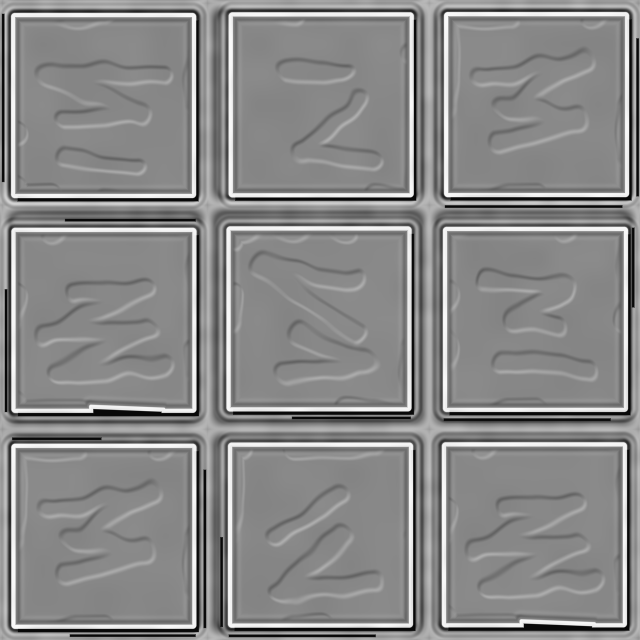
Write a Shadertoy shader that draws this texture map.

```glsl
// Three by three embossed grey tiles with bright rims, black shadows, ridged grout and worn scribbles.

const float TILES = 3.0;
const float HALF_TILE = 0.424;            // in cells, as are all lengths below
const float SPREAD = 0.011;               // outer tiles sit slightly outwards
const float JITTER = 0.012;
const float RIM = 0.010;
const vec2 SHADOW_OFFSET = vec2(0.021, -0.025);
const vec4 COLUMN_LINES = vec4(0.012, 0.973, 2.012, 2.992);
const vec4 ROW_LINES = vec4(0.010, 0.988, 2.039, 2.985);
const float FACE_SHADE = 0.53;
const float GROUT_SHADE = 0.50;
const float BLACK = 0.03;
const float WHITE = 0.98;
const float RING_STEP = 0.018;            // half period of the ripples around a tile
const int STROKES = 5;
const float STROKE_RADIUS = 0.042;
const float EMBOSS = 0.15;
const vec2 EMBOSS_STEP = vec2(-0.008, 0.014);
const float SCRATCH_CHANCE = 0.45;
const float PI = 3.14159;

vec3 hash3(vec3 p) {
    p = fract(p * vec3(0.1031, 0.1030, 0.0973));
    p += dot(p, p.yxz + 33.33);
    return fract((p.xxy + p.yxx) * p.zyx);
}

float noise(vec2 p, float seed) {
    vec2 i = floor(p), f = fract(p);
    f = f * f * (3.0 - 2.0 * f);
    vec2 e = vec2(0.0, 1.0);
    float low = mix(hash3(vec3(i, seed)).x, hash3(vec3(i + e.yx, seed)).x, f.x);
    float high = mix(hash3(vec3(i + e, seed)).x, hash3(vec3(i + e.yy, seed)).x, f.x);
    return mix(low, high, f.y);
}

float boxDistance(vec2 p, vec2 halfSize) {
    vec2 d = abs(p) - halfSize;
    return length(max(d, 0.0)) + min(max(d.x, d.y), 0.0);
}

float segmentDistance(vec2 p, vec2 a, vec2 b) {
    vec2 ab = b - a;
    return length(p - a - ab * clamp(dot(p - a, ab) / dot(ab, ab), 0.0, 1.0));
}

float smoothMin(float a, float b, float k) {
    float h = max(k - abs(a - b), 0.0) / k;
    return min(a, b) - h * h * k * 0.25;
}

float fill(float d) {
    float aa = 0.75 * TILES / iResolution.y;
    return 1.0 - smoothstep(-aa, aa, d);
}

float bump(float x, float width) {
    return exp(-x * x / (width * width));
}

// Corners of a slanted zigzag running down the tile.
vec2 zigzagPoint(int i, float seed) {
    vec3 h = hash3(vec3(float(i) + 3.0, seed * 7.0 + 11.0, 5.0));
    float side = (i & 1) == 0 ? -1.0 : 1.0;
    float y = mix(0.24, -0.27, float(i) / float(STROKES));
    return vec2(side * (0.09 + 0.2 * h.x), y + 0.06 * side + 0.12 * (h.y - 0.5));
}

// Raised scribble and flaked borders.
float reliefHeight(vec2 q, float seed) {
    vec2 p = q + 0.04 * (vec2(noise(q * 9.0, seed), noise(q * 9.0, seed + 20.0)) - 0.5);
    p.x *= hash3(vec3(seed, 8.0, 2.0)).y > 0.6 ? -1.0 : 1.0;
    float d = 1.0;
    for (int i = 0; i < STROKES; i++) {
        if (hash3(vec3(float(i), seed, 31.0)).z < 0.22) continue;
        float stroke = segmentDistance(p, zigzagPoint(i, seed), zigzagPoint(i + 1, seed));
        d = smoothMin(d, stroke - STROKE_RADIUS, 0.025);
    }
    float border = smoothstep(0.28, 0.42, max(abs(q.x), abs(q.y)));
    float flakes = smoothstep(0.52, 0.68, border * noise(q * 8.0, seed + 40.0));
    return max(1.0 - smoothstep(-0.012, 0.012, d), 0.7 * flakes);
}

// Thin black lines of random length beside the four edges.
float scratches(vec2 q, vec2 cell) {
    float mask = 0.0;
    for (int side = 0; side < 4; side++) {
        vec3 h = hash3(vec3(cell + 2.0, float(side) + 9.0));
        float halfLength = mix(0.18, 0.43, h.y);
        float slide = (h.z < 0.5 ? -1.0 : 1.0) * (0.43 - halfLength);
        vec2 center = vec2(slide, HALF_TILE + mix(0.030, 0.055, h.z));
        float line = fill(boxDistance(q - center, vec2(halfLength, 0.006)));
        mask = max(mask, line * step(h.x, SCRATCH_CHANCE));
        q = vec2(q.y, -q.x);
    }
    return mask;
}

void mainImage(out vec4 fragColor, in vec2 fragCoord) {
    vec2 p = fragCoord / iResolution.xy * TILES;
    vec2 cell = floor(p);
    vec2 q = p - cell - 0.5 - SPREAD * (cell - 1.0);
    q -= JITTER * (hash3(vec3(cell, 17.0)).xy - 0.5);
    float index = mod(cell.x + TILES * cell.y, 8.0);
    float variant = index == 3.0 ? 2.0 : index;   // some reliefs recur

    // Tile outline, with a broken lower edge on one variant
    float whole = boxDistance(q, vec2(HALF_TILE - 0.008)) - 0.008;
    float notch = boxDistance(q - vec2(0.11, -0.434 - 0.04 * (q.x - 0.11)), vec2(0.17, 0.022));
    float d = variant == 2.0 ? max(whole, -notch) : whole;

    // Grout ridges and the ripples beside them
    vec4 gx = abs(p.x - COLUMN_LINES), gy = abs(p.y - ROW_LINES);
    float lineX = min(min(gx.x, gx.y), min(gx.z, gx.w));
    float lineY = min(min(gy.x, gy.y), min(gy.z, gy.w));
    float g = smoothMin(lineX, lineY, 0.06);
    float ripple = cos(d * PI / RING_STEP) * exp(-25.0 * d) * (1.0 - smoothstep(0.055, 0.075, d));
    float grout = GROUT_SHADE + 0.19 * bump(g, 0.019) - 0.13 * bump(g - 0.036, 0.012);
    grout += 0.34 * ripple + 0.07 * (noise(p * 14.0, 3.0) - 0.5);

    // Embossed face
    float emboss = reliefHeight(q + EMBOSS_STEP, variant) - reliefHeight(q, variant);
    float face = FACE_SHADE + EMBOSS * emboss * (1.0 - smoothstep(-0.035, -0.015, d));
    face += 0.03 * (noise(q * 7.0, variant + 60.0) - 0.5);
    face += 0.035 * bump(d + 0.044, 0.01) - 0.11 * bump(d + 0.024, 0.009);

    // Shadow, scratches and bright rim on top
    float shade = mix(grout, face, fill(d));
    float shadow = fill(boxDistance(q - SHADOW_OFFSET, vec2(HALF_TILE))) * (1.0 - fill(d));
    shade = mix(shade, BLACK, max(shadow, scratches(q, cell)));
    float rimWear = 0.88 + 0.12 * noise(q * 10.0, variant + 80.0);
    shade = mix(shade, WHITE, fill(abs(d) - RIM) * rimWear);
    fragColor = vec4(vec3(clamp(shade, 0.0, 1.0)), 1.0);
}
```
